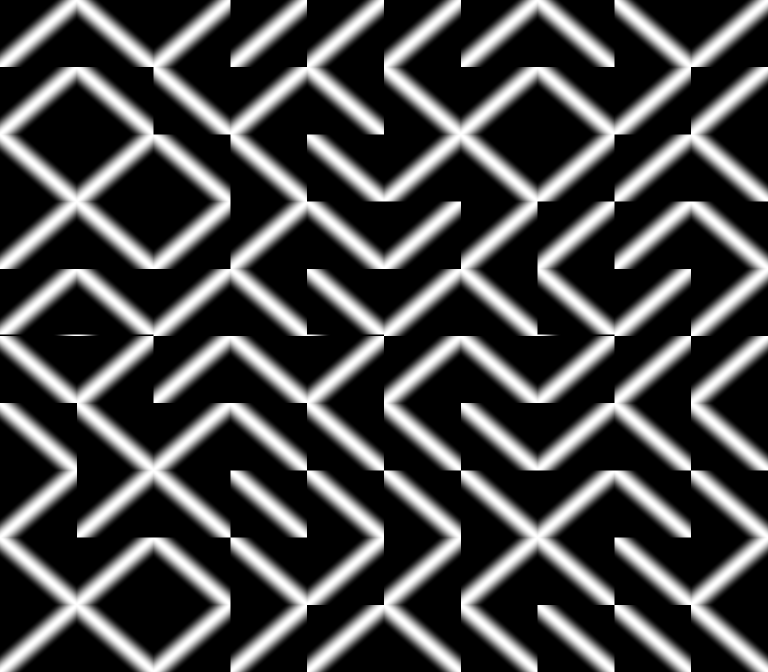
Give the GLSL for this pattern, as a WebGL 2 fragment shader.

```glsl
#version 300 es
precision highp float;

uniform vec2 u_resolution;
out vec4 fragColor;

const vec2 GRID = vec2(10.0);     // tiles across and down
const float HALF_WIDTH = 0.3;     // stroke falloff, in tiles
const float SEAM_ROW = 5.0;       // row with the thin glitch at its foot
const float SEAM_HEIGHT = 0.0223; // glitch height, in tiles
const vec3 INK = vec3(0.0);
const vec3 STROKE = vec3(1.0);

float hash(vec2 cell) {
    return fract(sin(dot(cell, vec2(12.9898, 78.233))) * 43758.5453);
}

// Mirror the tile when its random value falls in the middle half
vec2 orient(vec2 uv, float seed) {
    float turn = fract((seed - 0.5) * 2.0);
    bool falling = turn > 0.25 && turn <= 0.75;
    return falling ? vec2(1.0 - uv.x, uv.y) : uv;
}

// Soft stroke along the rising diagonal
float diagonal(vec2 uv, float halfWidth) {
    return 1.0 - smoothstep(0.0, halfWidth, abs(uv.y - uv.x));
}

float maze(vec2 p) {
    vec2 cell = mod(floor(p), GRID);
    vec2 uv = fract(p);

    // The sliver above the middle takes its orientation from the row below
    if (cell.y == SEAM_ROW && uv.y < SEAM_HEIGHT) cell.y -= 1.0;

    return diagonal(orient(uv, hash(cell)), HALF_WIDTH);
}

void main() {
    // Four samples per pixel smooth the cuts at tile borders
    float coverage = 0.0;
    for (int i = 0; i < 4; i++) {
        vec2 offset = vec2(i % 2, i / 2) * 0.5 - 0.25;
        vec2 p = (gl_FragCoord.xy + offset) / u_resolution;
        coverage += 0.25 * maze(p * GRID);
    }
    fragColor = vec4(mix(INK, STROKE, coverage), 1.0);
}
```
